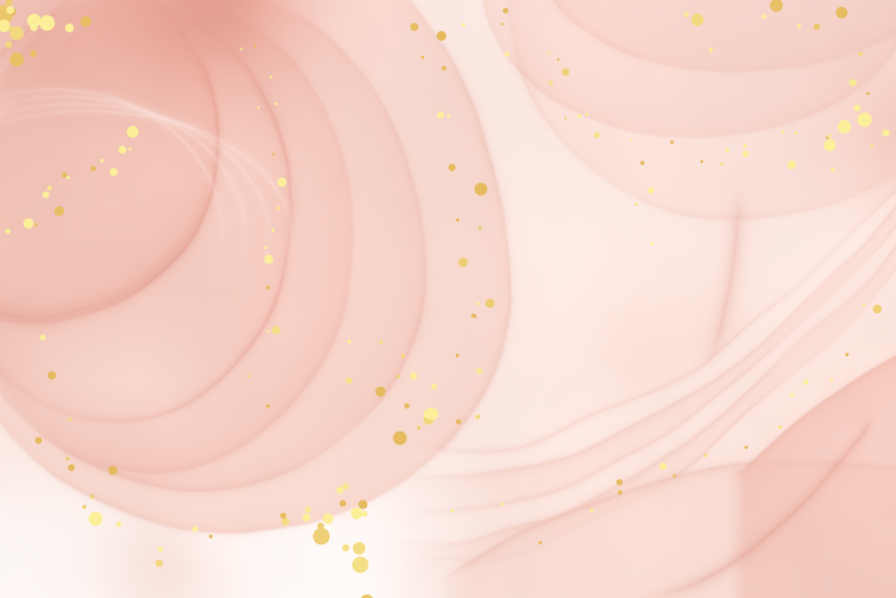
Write a WebGL 1 fragment shader that draws this background.

```glsl
precision highp float;
// Blush alcohol-ink background: translucent washes with pooled rims and veins,
// built from egg and parabola distances bent by noise, then sprinkled with
// gold droplets scattered along curved streams.
uniform vec2 u_resolution;

const vec3 WHITE = vec3(1., .975, .965);
const vec3 PALE = vec3(.99, .915, .89);
const vec3 BLUSH = vec3(.97, .84, .8);
const vec3 ROSE = vec3(.945, .745, .695);
const vec3 DEEP = vec3(.87, .57, .51);
const vec3 GOLD = vec3(.9, .73, .37);
const vec3 LEMON = vec3(.985, .94, .6);

float hash(vec2 p) {
  return fract(sin(dot(p, vec2(127.1, 311.7))) * 43758.5);
}

float noise(vec2 p) {
  vec2 i = floor(p), f = fract(p), e = vec2(1, 0);
  f = f * f * (3. - 2. * f);
  return mix(mix(hash(i), hash(i + e), f.x),
             mix(hash(i + e.yx), hash(i + 1.), f.x), f.y);
}

float fbm(vec2 p) {
  float sum = 0., amp = .5;
  for (int i = 0; i < 4; i++) {
    sum += amp * noise(p);
    p = p * 2.03 + 7.1;
    amp *= .5;
  }
  return sum;
}

// Approximate distance to an ellipse with separate upper and lower radii
float egg(vec2 p, vec2 c, float rx, float top, float bottom) {
  vec2 r = vec2(rx, p.y > c.y ? top : bottom);
  vec2 q = (p - c) / r;
  float k = length(q);
  return k * (k - 1.) / (length(q / r) + .0001);
}

// Parabola from a to b, flat beyond its ends
float bow(float x, vec2 a, vec2 b, float bend) {
  float t = clamp((x - a.x) / (b.x - a.x), 0., 1.);
  return mix(a.y, b.y, t) + 4. * bend * t * (1. - t);
}

// Soft elliptical stain
void stain(inout vec3 col, vec3 ink, vec2 p, vec2 c, vec2 r, float strength) {
  vec2 q = (p - c) / r;
  col = mix(col, ink, strength * exp(-dot(q, q)));
}

void vein(inout vec3 col, vec3 ink, float d, float width, float strength) {
  col = mix(col, ink, strength * exp(-abs(d) / width));
}

// Translucent sheet where d < 0, with pigment pooled inside its rim
void wash(inout vec3 col, vec3 ink, float d, float fill, float rim, float line) {
  float pool = exp(min(d, 0.) / .05);
  col = mix(col, ink, smoothstep(.004, -.004, d) * min(fill + rim * pool, 1.));
  vein(col, DEEP, d, .005, line);
}

// Droplets scattered about a quadratic curve
void stream(inout vec3 col, vec2 p, vec2 a, vec2 b, vec2 c, float spread, float size) {
  float px = 1. / u_resolution.y;
  for (int i = 0; i < 17; i++) {
    vec2 id = a + b + float(i);
    float t = (float(i) + hash(id + 3.7)) / 17.;
    vec2 jitter = vec2(hash(id + .3), hash(id + 9.1)) - .5;
    vec2 pos = mix(mix(a, b, t), mix(b, c, t), t) + spread * jitter;
    float r = size * mix(.25, 1., pow(hash(id + 5.9), 3.));
    vec3 tone = mix(GOLD, LEMON, smoothstep(.2, .7, hash(id + 2.2)));
    col = mix(col, tone, smoothstep(px, -px, length(p - pos) - r));
  }
}

void main() {
  vec2 p = gl_FragCoord.xy / u_resolution * vec2(1.5, 1);
  vec2 w = p + .025 * (vec2(fbm(p * 3. + 11.), fbm(p * 3. + 31.)) - .47);
  float fade = .35 + .65 * smoothstep(.25, .7, noise(w * 5.));

  // Paper, whitest along the lower left
  vec3 col = mix(PALE, WHITE, smoothstep(.3, .08, w.y) * smoothstep(.95, .6, w.x));
  stain(col, BLUSH, w, vec2(.27, .05), vec2(.1, .13), .55);
  stain(col, BLUSH, w, vec2(1.12, .42), vec2(.17, .13), .45);

  // Nested folds on the left
  float heart = egg(w, vec2(.06, .766), .303, .31, .303);
  wash(col, BLUSH, egg(w, vec2(.39, .512), .463, .625, .4), .8, .15, .22 * fade);
  wash(col, ROSE, egg(w, vec2(.332, .551), .38, .469, .37), .22, .2, .25 * fade);
  wash(col, ROSE, egg(w, vec2(.254, .61), .338, .4, .4), .28, .25, .22 * fade);
  wash(col, ROSE, egg(w, vec2(.195, .648), .293, .355, .355), .05, .3, .45 * fade);
  wash(col, ROSE, heart, .45, .45, .5 * fade);
  vein(col, DEEP, heart + .01, .014, .35 * smoothstep(.75, .45, w.y));
  stain(col, DEEP, w, vec2(.36, 1.02), vec2(.15, .16), .75);
  stain(col, DEEP, w, vec2(.12, .95), vec2(.22, .14), .35);
  stain(col, PALE, w, vec2(.22, .36), vec2(.16, .08), .35);
  for (int i = 0; i < 4; i++) {
    float k = float(i) * .02;
    float fibre = egg(w, vec2(.1 + k, .61), .27 + k, .24 - .6 * k, .25);
    vein(col, WHITE, fibre, .004, .25 * fade * smoothstep(.5, .75, w.y));
  }

  // Bowl of folds at the upper right, with a crease below
  wash(col, BLUSH, egg(w, vec2(1.25, 1), .4, .37, .37), .3, .18, .14 * fade);
  wash(col, ROSE, egg(w, vec2(1.172, 1.04), .371, .27, .27), .2, .15, .15 * fade);
  wash(col, ROSE, egg(w, vec2(1.25, 1.1), .36, .22, .22), .2, .15, .15 * fade);
  stain(col, ROSE, w, vec2(1.53, .78), vec2(.15, .13), .65);
  float crease = w.x - bow(w.y, vec2(.39, 1.19), vec2(.66, 1.235), .012);
  vein(col, DEEP, crease, .012, .35 * smoothstep(.36, .45, w.y) * smoothstep(.7, .6, w.y));

  // Diagonal ribbons sweeping to the right edge
  float sweep = smoothstep(.6, .9, w.x);
  for (int i = 0; i < 5; i++) {
    float k = float(i) / 4.;
    float ribbon = w.y - bow(w.x, vec2(.78, .25 - .19 * k), vec2(1.5, .68 - .12 * k), -.1);
    ribbon += .03 * (noise(w * 7. + k * 9.) - .5);
    vec3 ink = mix(PALE, BLUSH, mod(float(i), 2.));
    wash(col, ink, ribbon, .25 * sweep, .4 * sweep, .2 * sweep * fade);
  }

  // Rose sheets in the lower right corner
  float shelf = w.y - bow(w.x, vec2(.73, .03), vec2(1.25, .22), .035);
  float s = smoothstep(.72, .8, w.x);
  wash(col, BLUSH, shelf, .45 * s, .35 * s, .25 * s);
  float petal = w.y - bow(w.x, vec2(1.25, .21), vec2(1.5, .405), .01);
  s = smoothstep(1.22, 1.26, w.x);
  wash(col, ROSE, petal, .6 * s, .25 * s, .2 * s);
  float stem = w.y - bow(w.x, vec2(1.05, 0), vec2(1.46, .29), -.075);
  vein(col, DEEP, stem, .01, .4 * smoothstep(1.03, 1.2, w.x) * smoothstep(1.47, 1.45, w.x));
  col += .045 * (fbm(p * 4.) - .47);

  // Gold droplets
  stream(col, p, vec2(0, .98), vec2(.04, .92), vec2(.13, .97), .1, .023);
  stream(col, p, vec2(.4, 1), vec2(.5, .66), vec2(.43, .33), .05, .008);
  stream(col, p, vec2(.7, 1), vec2(.84, .65), vec2(.77, .38), .06, .011);
  stream(col, p, vec2(.79, 1), vec2(.99, .86), vec2(1.1, .62), .07, .008);
  stream(col, p, vec2(1.14, 1), vec2(1.35, .95), vec2(1.5, .82), .15, .014);
  stream(col, p, vec2(1.15, .75), vec2(1.38, .7), vec2(1.48, .84), .09, .01);
  stream(col, p, vec2(.45, .15), vec2(.62, .2), vec2(.58, .02), .11, .02);
  stream(col, p, vec2(.74, .12), vec2(1.3, .16), vec2(1.46, .52), .09, .011);
  stream(col, p, vec2(0, .62), vec2(.13, .67), vec2(.24, .78), .06, .01);
  stream(col, p, vec2(.02, .38), vec2(.12, .22), vec2(.32, .05), .16, .012);
  stream(col, p, vec2(.61, .45), vec2(.66, .22), vec2(.8, .36), .1, .012);
  gl_FragColor = vec4(clamp(col, 0., 1.), 1);
}
```
